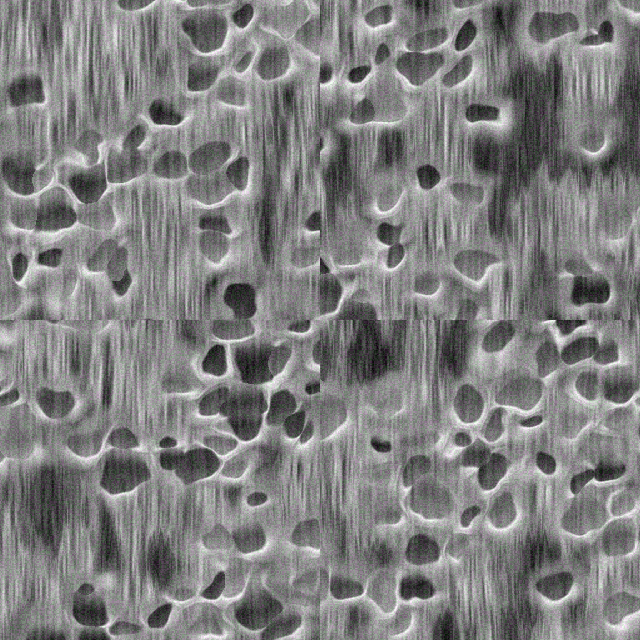
This texture is drawn by a three.js fragment shader. Its source:

```glsl
// Grey fibrous surface in a 2 x 2 grid of tiles, each with its own variation.
// Stretched noise makes upright fibres and dark clefts; jittered cells along
// diagonal bands make tilted pits with pale lower rims joined by thin ridges.

#define TILES 2.0
#define PIT_CELLS 17.0
#define PIT_COVER 0.49
#define RIM_WIDTH 0.15
#define FIBRE_CONTRAST 0.90
#define CLEFT_DEPTH 0.60
#define WARP 0.028
#define GRAIN 0.12
#define GRAIN_CELLS 512.0
#define TINT 0.18

varying vec2 vUv;

float hash(vec2 p) {
  vec3 h = fract(vec3(p.xyx) * 0.1031);
  h += dot(h, h.yzx + 33.33);
  return fract((h.x + h.y) * h.z);
}

float noise(vec2 p) {
  vec2 i = floor(p), f = fract(p);
  f = f * f * (3.0 - 2.0 * f);
  return mix(mix(hash(i), hash(i + vec2(1.0, 0.0)), f.x),
             mix(hash(i + vec2(0.0, 1.0)), hash(i + 1.0), f.x), f.y);
}

vec2 rotate(vec2 p, float a) {
  float c = cos(a), s = sin(a);
  return vec2(c * p.x + s * p.y, c * p.y - s * p.x);
}

// Three layers of long, narrow noise, weighted to the finest threads
float fibres(vec2 p) {
  p.x += 0.006 * noise(p * vec2(14.0, 9.0));
  return 0.20 * noise(p * vec2(75.0, 6.0))
       + 0.35 * noise(p * vec2(170.0, 13.0) + 5.0)
       + 0.45 * noise(p * vec2(300.0, 26.0) + 9.0);
}

// Irregular push that breaks up round outlines
vec2 wobble(vec2 p) {
  return vec2(noise(p * 22.0), noise(p * 22.0 + 31.0)) - 0.5
       + 0.3 * (vec2(noise(p * 58.0 + 7.0), noise(p * 58.0 + 43.0)) - 0.5);
}

// Diagonal bands where pits gather
float pitBand(vec2 p) {
  vec2 r = rotate(p, 0.6);
  return 0.6 * noise(r * vec2(4.0, 9.0)) + 0.4 * noise(r * vec2(12.0, 18.0));
}

// Distances to the nearest two pits; pit holds the nearest offset, shade, openness
void findPits(vec2 p, out vec2 dist, out vec4 pit) {
  vec2 g = p * PIT_CELLS;
  dist = vec2(2.0);
  pit = vec4(0.0);
  for (int i = 0; i < 9; i++) {
    vec2 id = floor(g) + vec2(mod(float(i), 3.0), floor(float(i) / 3.0)) - 1.0;
    vec2 centre = id + 0.5 + 0.7 * (vec2(hash(id + 11.3), hash(id + 23.9)) - 0.5);
    float chance = pitBand(centre / PIT_CELLS) + 0.36 * (hash(id + 3.7) - 0.5);
    if (chance < PIT_COVER) continue;
    vec2 d = g - centre;
    float open = step(0.62, hash(id + 41.1));
    vec2 e = rotate(d, mix(0.2, 1.1, hash(id + 57.3)) * (1.0 - open));
    e.y *= mix(1.0, 0.55, open * step(0.0, e.y));
    float radius = mix(0.25, 0.50, hash(id + 71.7));
    float k = length(e * vec2(0.82, 1.18)) - radius;
    if (k < dist.x) {
      dist = vec2(k, dist.x);
      pit = vec4(d / radius, hash(id + 89.1), open);
    } else {
      dist.y = min(dist.y, k);
    }
  }
}

void main() {
  // Each tile reads its own part of the noise field
  vec2 tile = floor(min(vUv, 0.9999) * TILES);
  vec2 p = vUv + tile * vec2(7.3, 5.9) + 2.0;
  vec2 bent = p + WARP * wobble(p);
  vec2 dist;
  vec4 pit;
  findPits(bent, dist, pit);
  // Fibres and ragged dark clefts
  float fibre = fibres(p) - 0.5;
  float cleft = 0.7 * noise(p * vec2(24.0, 9.0) + 17.0)
              + 0.3 * noise(p * vec2(60.0, 16.0)) + 0.6 * fibre;
  cleft = smoothstep(0.56, 0.72, cleft);
  float fibrous = 0.54 + 0.1 * (noise(p * vec2(13.0, 6.0)) - 0.5);
  fibrous = fibrous * (1.0 - CLEFT_DEPTH * cleft) + FIBRE_CONTRAST * fibre * (1.0 - 0.35 * cleft);
  // Smooth skin around the pits, lit from below
  float skin = 1.0 - smoothstep(0.08, 0.6, dist.x);
  float relief = noise(bent * 24.0) - noise(bent * 24.0 + vec2(0.1, -0.35));
  float smoothTone = 0.53 + 0.3 * relief + 0.25 * fibre;
  float tone = mix(fibrous, smoothTone, 0.9 * skin);
  // Hollow, darker towards its top
  float low = 1.0 - smoothstep(-0.9, 0.5, pit.y - 0.3 * pit.x);
  float hollow = 1.0 - smoothstep(-0.08, 0.02, dist.x);
  hollow *= 1.0 - pit.w * smoothstep(0.2, 1.5, pit.y);
  float inside = mix(0.14, 0.50, pit.z) + 0.13 * low + 0.25 * fibre;
  tone = mix(tone, inside, hollow);
  // Pale lower rims, crisp inside and soft outside, with ridges between
  float lip = smoothstep(-0.05, 0.03, dist.x);
  float rim = lip * exp(-max(dist.x - 0.04, 0.0) / RIM_WIDTH) * mix(0.08, 1.0, low);
  float ridge = lip * exp(-pow((dist.y - dist.x) / 0.09, 2.0))
              * (1.0 - smoothstep(0.1, 0.35, dist.x));
  float glow = max(rim, 0.75 * ridge) * smoothstep(0.0, 0.65, noise(p * 30.0 + 13.0));
  tone = mix(tone, 0.94, 0.95 * glow);
  // Fine grain in tone, and in green against violet
  vec2 grain = floor(p * GRAIN_CELLS);
  tone += GRAIN * (hash(grain) - 0.5);
  vec3 color = vec3(tone) + TINT * (hash(grain + 61.0) - 0.5) * vec3(-0.5, 0.5, -0.5);
  gl_FragColor = vec4(clamp(color, 0.0, 1.0), 1.0);
}
```
